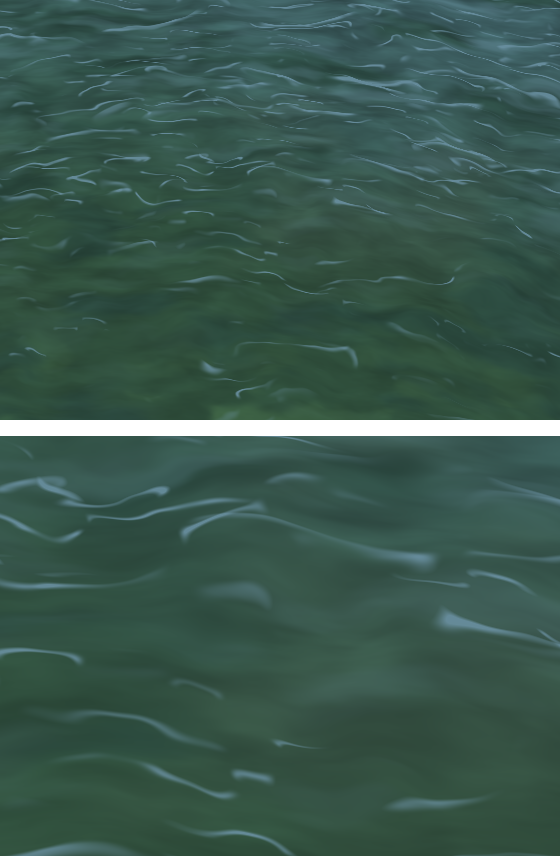
Top: the whole. Bottom: its middle third, enlarged.
This texture is drawn by a WebGL 1 fragment shader. Its source:

```glsl
precision highp float;

uniform vec2 u_resolution;

const vec3 DEEP_GREEN = vec3(0.182, 0.303, 0.230);
const vec3 TEAL = vec3(0.213, 0.345, 0.322);
const vec3 TROUGH = vec3(0.155, 0.270, 0.235);
const vec3 SILT = vec3(0.235, 0.335, 0.275);
const vec3 SHALLOWS = vec3(0.255, 0.400, 0.270);
const vec3 FAR_BLUE = vec3(0.255, 0.380, 0.430);
const vec3 SKY = vec3(0.420, 0.570, 0.640);

float hash(vec2 cell) {
  vec3 q = fract(cell.xyx * vec3(0.1031, 0.1030, 0.0973));
  q += dot(q, q.yzx + 33.33);
  return fract((q.x + q.y) * q.z);
}

float noise(vec2 p) {
  vec2 cell = floor(p);
  vec2 f = fract(p);
  f = f * f * f * (f * (f * 6.0 - 15.0) + 10.0);
  float low = mix(hash(cell), hash(cell + vec2(1.0, 0.0)), f.x);
  float high = mix(hash(cell + vec2(0.0, 1.0)), hash(cell + vec2(1.0, 1.0)), f.x);
  return mix(low, high, f.y);
}

float fbm(vec2 p) {
  float sum = 0.0;
  float weight = 0.533;
  for (int i = 0; i < 4; i++) {
    sum += weight * noise(p);
    p = mat2(1.6, 0.5, -0.5, 1.9) * p + 17.3;
    weight *= 0.5;
  }
  return sum;
}

// Surface coordinates: rows tighten with distance and bend across the view
vec2 surface(vec2 p) {
  float bend = 0.15 * (p.x - 0.45) * (p.x - 0.45);
  vec2 s = vec2(p.x, p.y * (0.85 + 0.3 * p.y) + bend);
  vec2 warp = vec2(fbm(s * vec2(5.0, 9.0)), fbm(s * vec2(6.0, 8.0) + 41.0)) - 0.5;
  return s + warp * vec2(0.10, 0.075);
}

// Lit upper rim of a ripple: crisp above, fading below
float crest(vec2 q, float edge) {
  float level = 2.0 * noise(q) - 1.0;
  float fall = 2.0 * (noise(q) - noise(q + vec2(0.0, 0.2)));
  float rim = smoothstep(-edge, edge, level) * (1.0 - smoothstep(edge, 0.42, level));
  return rim * smoothstep(0.02, 0.22, fall);
}

// Several sizes of ripple, leaning alternately left and right
float glints(vec2 s, float richness) {
  float sum = 0.0;
  float size = 1.0;
  float lean = 0.16;
  for (int i = 0; i < 4; i++) {
    float offset = 23.7 * float(i);
    vec2 q = vec2(s.x, s.y - lean * s.x) * vec2(5.5, 15.0) * size + offset;
    float patches = fbm(s * vec2(4.5, 9.0) + offset);
    float start = 0.66 - 0.40 * richness;
    sum += crest(q, 0.05 * size) * smoothstep(start, start + 0.2, patches);
    size *= 1.5;
    lean = -lean;
  }
  return sum;
}

// Water body without reflections
vec3 waterColor(vec2 p, vec2 s, float distant) {
  float drift = fbm(p * vec2(2.5, 4.0) + 7.0) - 0.5;
  vec3 color = mix(DEEP_GREEN, TEAL, smoothstep(0.1, 0.95, p.y + 0.8 * drift));
  float middle = smoothstep(0.2, 0.5, p.y) * (1.0 - smoothstep(0.65, 1.0, p.y));
  float silt = smoothstep(0.48, 0.72, fbm(p * vec2(2.8, 4.2) + 63.0));
  color = mix(color, SILT, 0.6 * middle * silt);
  float nearShore = (1.0 - smoothstep(0.0, 0.27, p.y)) * (1.0 - 0.6 * smoothstep(0.2, 1.1, p.x));
  float mottle = smoothstep(0.45, 0.75, fbm(p * vec2(9.0, 13.0) + 5.0));
  color = mix(color, SHALLOWS, 0.8 * nearShore * mottle);
  color = mix(color, FAR_BLUE, 0.55 * distant);
  float swell = fbm(s * vec2(4.0, 12.0) + 90.0);
  color = mix(color, TROUGH, 0.75 * smoothstep(0.48, 0.72, swell));
  float ripple = fbm(s * vec2(11.0, 34.0) + 30.0) - 0.5;
  return color * (1.0 + (0.28 + 0.25 * p.y) * ripple);
}

void main() {
  vec2 p = gl_FragCoord.xy / u_resolution.y;
  vec2 s = surface(p);
  float distant = smoothstep(0.75, 1.65, p.y + 0.5 * p.x);
  float richness = 0.12 + 0.45 * smoothstep(0.05, 0.9, p.y) + 0.45 * distant;

  // Sky reflection broken into fine strands
  float strands = 0.45 + 0.9 * noise(s * vec2(24.0, 105.0));
  float reflection = clamp(glints(s, richness) * strands, 0.0, 1.0);
  float sheen = smoothstep(0.5, 0.8, fbm(s * vec2(7.0, 24.0) + 12.0));
  reflection = max(reflection, 0.4 * sheen * richness);

  vec3 color = mix(waterColor(p, s, distant), SKY, 0.88 * reflection);
  gl_FragColor = vec4(color, 1.0);
}
```
